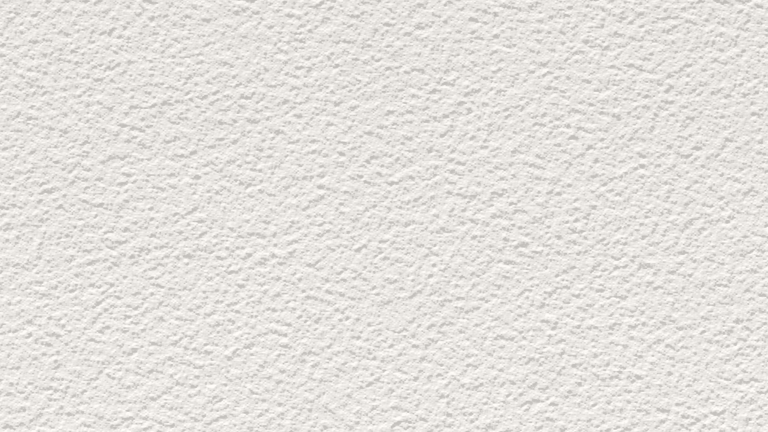
Write a Shadertoy shader that draws this texture.

```glsl
// Fine off-white stucco wall with crisp little shadows, lit at a grazing angle.

float hash(vec2 p) {
    vec3 q = fract(p.xyx * 0.1031);
    q += dot(q, q.yzx + 33.33);
    return fract((q.x + q.y) * q.z);
}

float valueNoise(vec2 p) {
    vec2 cell = floor(p);
    vec2 f = fract(p);
    f = f * f * (3.0 - 2.0 * f);
    float low = mix(hash(cell), hash(cell + vec2(1, 0)), f.x);
    float high = mix(hash(cell + vec2(0, 1)), hash(cell + vec2(1, 1)), f.x);
    return mix(low, high, f.y);
}

// Grain relief: three rotated octaves, slightly wider than tall
float plasterHeight(vec2 p) {
    vec2 q = mat2(0.84, 0.25, -0.2, 0.97) * p * 82.0 + 40.0;
    float height = 0.0;
    float amplitude = 1.0;
    for (int i = 0; i < 3; i++) {
        height += amplitude * valueNoise(q);
        q = mat2(0.8, 0.6, -0.6, 0.8) * q * 1.83 + 17.3;
        amplitude *= 0.6;
    }
    return height;
}

// Sparse small hollows, at most one in each coarse cell
float pits(vec2 p) {
    vec2 g = p * 9.0;
    vec2 cell = floor(g);
    vec2 center = 0.25 + 0.5 * vec2(hash(cell + 71.0), hash(cell + 113.0));
    float ragged = 0.05 * (valueNoise(p * 150.0) - 0.5);
    float present = step(0.87, hash(cell + 29.0));
    return present * (1.0 - smoothstep(0.02, 0.07, length(fract(g) - center) + ragged));
}

float plasterTone(vec2 p) {
    vec2 towardLight = 0.0023 * vec2(-0.3, 0.95);
    float height = plasterHeight(p);

    // Grains on the lit side that rise above the light ray cast a shadow
    float blocked = -1.0;
    float relief = 0.0;
    for (int i = 1; i <= 3; i++) {
        float rise = plasterHeight(p + towardLight * float(i)) - height;
        if (i == 1) relief = clamp(-rise * 8.0, -1.8, 2.2);
        blocked = max(blocked, rise - 0.085 * float(i));
    }
    float shadow = smoothstep(-0.02, 0.26, blocked);
    return 0.897 + 0.038 * relief - 0.078 * shadow - 0.06 * pits(p);
}

void mainImage(out vec4 fragColor, in vec2 fragCoord) {
    // Four samples per pixel smooth the shadow edges
    float tone = 0.0;
    for (int i = 0; i < 4; i++) {
        vec2 offset = vec2(i % 2, i / 2) * 0.5 - 0.25;
        tone += 0.25 * plasterTone((fragCoord + offset) / iResolution.y);
    }

    // Wall brightens slightly downward, with faint mottling
    vec2 p = fragCoord / iResolution.y;
    tone += 0.014 * (0.5 - p.y) + 0.008 * (valueNoise(p * 7.0) - 0.5);

    vec3 warmTint = vec3(0.012, 0.0, -0.016);
    fragColor = vec4(clamp(tone + warmTint, 0.0, 1.0), 1.0);
}
```
